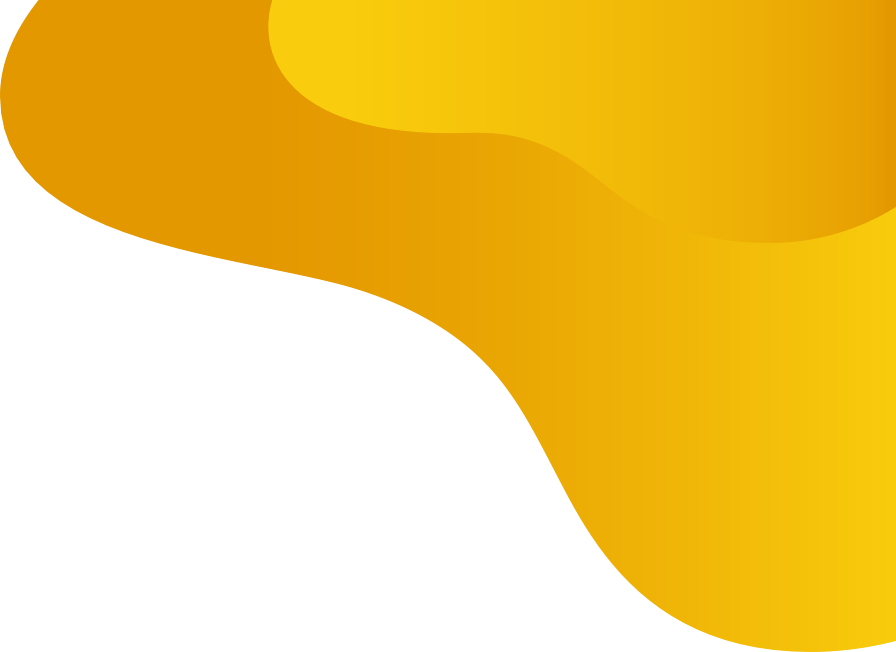
This background is drawn by a Shadertoy shader. Its source:

```glsl
// Two overlapping amber blobs with horizontal gradients, hanging from the top right on white.

// Layout grid: origin at the top left, y pointing down
const vec2 GRID = vec2(768.0, 558.0);

const vec3 PAPER = vec3(1.0);
const vec3 AMBER = vec3(0.894, 0.596, 0.0);
const vec3 YELLOW = vec3(0.976, 0.802, 0.05);

// Gradient ranges along x and their easing
const vec2 LARGE_RANGE = vec2(215.0, 775.0);
const float LARGE_EASE = 1.35;
const vec2 SMALL_RANGE = vec2(760.0, 290.0);
const float SMALL_EASE = 0.6;

// Outlines as chains of cubic curves sharing their end points
const int CURVES = 6;
const int STEPS = 24;
const int POINTS = CURVES * 3 + 1;

const vec2 LARGE_BLOB[POINTS] = vec2[POINTS](
    vec2(51, -20), vec2(19, 12), vec2(0, 47), vec2(0, 82),
    vec2(0, 205), vec2(185, 216), vec2(290, 243),
    vec2(340, 256), vec2(385, 279), vec2(415, 310),
    vec2(443, 338), vec2(460, 374), vec2(480, 412),
    vec2(510, 470), vec2(560, 558), vec2(695, 558),
    vec2(730, 558), vec2(768, 551), vec2(800, 538));

const vec2 SMALL_BLOB[POINTS] = vec2[POINTS](
    vec2(242, -20), vec2(234, -5), vec2(230, 8), vec2(230, 23),
    vec2(230, 68), vec2(270, 114), vec2(385, 114),
    vec2(415, 114), vec2(450, 108), vec2(500, 144),
    vec2(535, 170), vec2(570, 208), vec2(660, 208),
    vec2(715, 208), vec2(765, 186), vec2(800, 152),
    vec2(800, 100), vec2(800, 40), vec2(800, -20));

vec2 cubic(vec2 a, vec2 b, vec2 c, vec2 d, float t) {
    float s = 1.0 - t;
    return s * s * s * a + 3.0 * s * t * (s * b + t * c) + t * t * t * d;
}

// Signed distance to an outline, negative inside
float blobDistance(vec2 p, vec2 outline[POINTS]) {
    float nearest = 1e9;
    float side = 1.0;
    vec2 a = outline[0];
    for (int i = 0; i < CURVES; i++) {
        int k = i * 3;
        for (int j = 1; j <= STEPS; j++) {
            vec2 b = cubic(outline[k], outline[k + 1], outline[k + 2], outline[k + 3],
                           float(j) / float(STEPS));
            vec2 edge = b - a;
            vec2 toP = p - a;
            vec2 gap = toP - edge * clamp(dot(toP, edge) / dot(edge, edge), 0.0, 1.0);
            nearest = min(nearest, dot(gap, gap));

            // Flip the side for each crossing to the left of p
            if ((a.y > p.y) != (b.y > p.y) && toP.x > edge.x * toP.y / edge.y) side = -side;
            a = b;
        }
    }
    return side * sqrt(nearest);
}

vec3 gradient(float x, vec2 range, float ease) {
    float t = clamp((x - range.x) / (range.y - range.x), 0.0, 1.0);
    return mix(AMBER, YELLOW, pow(t, ease));
}

float coverage(float dist, float pixel) {
    return 1.0 - smoothstep(-0.6 * pixel, 0.6 * pixel, dist);
}

void mainImage(out vec4 fragColor, in vec2 fragCoord) {
    vec2 uv = fragCoord / iResolution.xy;
    vec2 p = vec2(uv.x, 1.0 - uv.y) * GRID;
    float pixel = GRID.y / iResolution.y;

    // Large blob below, small blob on top with the reverse gradient
    vec3 color = PAPER;
    color = mix(color, gradient(p.x, LARGE_RANGE, LARGE_EASE),
                coverage(blobDistance(p, LARGE_BLOB), pixel));
    color = mix(color, gradient(p.x, SMALL_RANGE, SMALL_EASE),
                coverage(blobDistance(p, SMALL_BLOB), pixel));

    fragColor = vec4(color, 1.0);
}
```
